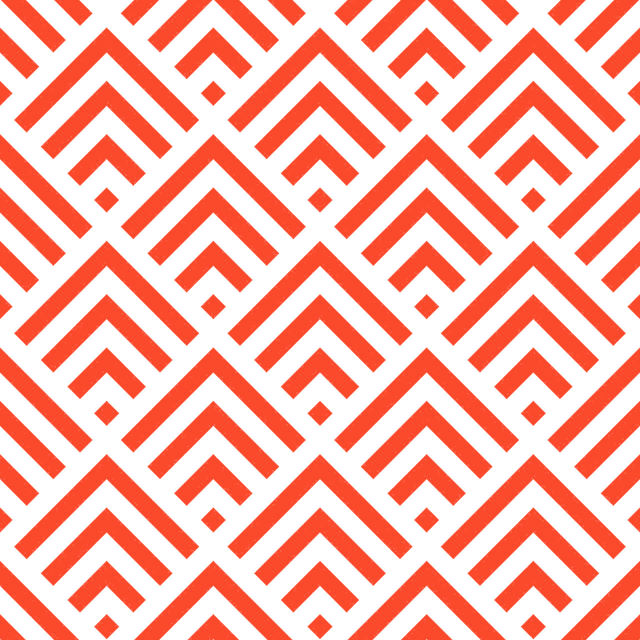
A Shadertoy shader for this pattern:

```glsl
// Lattice of diamonds, each filled with nested upward chevrons above a small square.

const float REPEATS = 3.0;           // repeats across and down
const float SPECK_CELLS = 240.0;     // speck cells across, whole so the wear wraps
const vec2 CENTRE = vec2(0.5, 0.4375);
const vec3 PAPER = vec3(1.0);
const vec3 INK = vec3(0.984, 0.29, 0.17);

vec3 hash3(vec2 p) {
    vec3 q = fract(p.xyx * vec3(0.1031, 0.1030, 0.0973));
    q += dot(q, q.yxz + 33.33);
    return fract((q.xxy + q.yzz) * q.zyx);
}

// Signed distance to the chevrons; p is in repeats.
float chevronDistance(vec2 p, float halfSize, float spacing, float halfBar) {
    // Diagonal axes turn the staggered diamonds into a plain square grid.
    vec2 diagonal = fract(vec2(p.y + p.x, p.y - p.x) + 0.5) - 0.5;
    float rise = max(diagonal.x, diagonal.y);
    float bar = abs(mod(rise, spacing) - 0.5 * spacing) - halfBar;
    float frame = max(abs(diagonal.x), abs(diagonal.y)) - halfSize;
    return max(bar, frame) * sqrt(0.5);
}

// Sparse cellular specks that wrap over the unit square.
float specks(vec2 uv, float cells, float density) {
    vec2 p = uv * cells;
    vec3 h = hash3(mod(floor(p), cells));
    float reach = length(fract(p) - mix(vec2(0.3), vec2(0.7), h.xy));
    return (1.0 - smoothstep(0.15, 0.5, reach)) * step(h.z, density);
}

void mainImage(out vec4 fragColor, in vec2 fragCoord) {
    vec2 uv = fragCoord / iResolution.xy;
    float pixel = REPEATS / min(iResolution.x, iResolution.y);

    // Bars
    float d = chevronDistance(uv * REPEATS - CENTRE, 0.4336, 0.25, 0.0586);
    float coverage = 1.0 - smoothstep(-0.75 * pixel, 0.75 * pixel, d);

    // Faint pale wear, gathered towards the bar edges
    float nearEdge = smoothstep(-0.035, -0.005, d);
    float wear = 0.16 * specks(uv, SPECK_CELLS, 0.15) * nearEdge;

    fragColor = vec4(mix(PAPER, mix(INK, PAPER, wear), coverage), 1.0);
}
```
